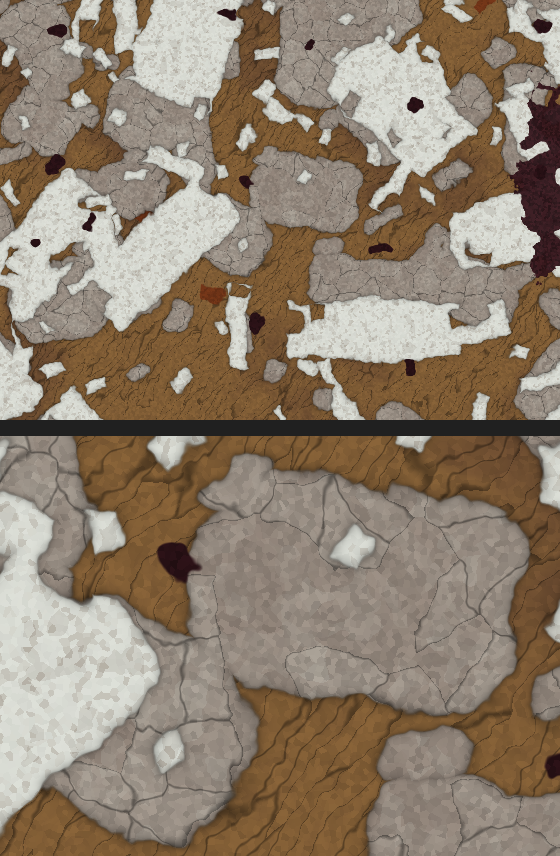
Top, the full canvas; bottom, a detail of the centre.
This texture is drawn by a WebGL 1 fragment shader. Its source:

```glsl
precision highp float;
uniform vec2 u_resolution;

const vec3 BROWN = vec3(0.51, 0.37, 0.21);
const vec3 DARK_BROWN = vec3(0.39, 0.27, 0.18);
const vec3 GREY = vec3(0.55, 0.50, 0.46);
const vec3 PALE_GREY = vec3(0.68, 0.66, 0.62);
const vec3 WHITE = vec3(0.86, 0.87, 0.84);
const vec3 RUST = vec3(0.43, 0.20, 0.09);
const vec3 OPAQUE = vec3(0.17, 0.07, 0.09);
const float EDGE_SOFTNESS = 0.0015;
const float OUTLINE_WIDTH = 0.003;
const float WOBBLE = 0.012;
const float NOTCH_DEPTH = 0.04;
const float CLEAVAGE_ANGLE = 0.9;
const vec2 CLEAVAGE_SCALE = vec2(9.0, 65.0);
const float FRACTURE_SCALE = 20.0;
const float SPECKLE_SCALE = 190.0;
const float MOTTLE_SCALE = 75.0;
const vec2 MASS_RADII = vec2(0.10, 0.22);

vec2 hash2(vec2 c) {
  vec3 h = fract(c.xyx * vec3(0.1031, 0.1030, 0.0973));
  h += dot(h, h.yzx + 33.33);
  return fract((h.xx + h.yz) * h.zy);
}

mat2 rotation(float a) {
  return mat2(cos(a), -sin(a), sin(a), cos(a));
}

// Layered sines, roughly -1 to 1
float waves(vec2 p) {
  float sum = 0.0;
  float amplitude = 0.55;
  for (int i = 0; i < 5; i++) {
    sum += amplitude * sin(p.x + 1.6 * sin(p.y * 0.8 + 1.3));
    p = mat2(1.6, 1.2, -1.2, 1.6) * p + 2.7;
    amplitude *= 0.58;
  }
  return sum;
}

// Cellular noise: nearest distance, gap to the second, cell value
vec3 cells(vec2 p) {
  vec2 base = floor(p);
  vec3 found = vec3(4.0, 4.0, 0.0);
  for (int j = -1; j <= 1; j++) {
    for (int i = -1; i <= 1; i++) {
      vec2 c = base + vec2(float(i), float(j));
      vec2 h = hash2(c);
      float d = length(c + h - p);
      if (d < found.x) found = vec3(d, found.x, fract(h.x * 7.0 + h.y * 5.0));
      else found.y = min(found.y, d);
    }
  }
  return vec3(found.x, found.y - found.x, found.z);
}

// Distance to scattered, turned, rounded boxes; denser toward the top
float grains(vec2 p, float size, float density, vec2 extent, float roundness, float seed) {
  p = p / size + seed;
  vec2 base = floor(p);
  float nearest = 1.0;
  for (int j = -1; j <= 1; j++) {
    for (int i = -1; i <= 1; i++) {
      vec2 c = base + vec2(float(i), float(j));
      vec2 place = hash2(c);
      vec2 form = hash2(c + 57.0);
      vec2 centre = c + 0.2 + 0.6 * place;
      float height = (centre.y - seed) * size;
      float pick = fract(dot(c, vec2(0.7549, 0.5698)) + 0.25 * form.y);
      if (pick < density * (0.6 + 0.8 * height)) {
        vec2 q = rotation(form.x * 3.1416) * (p - centre);
        vec2 halfSize = extent * (0.65 + 0.7 * vec2(form.y, place.x));
        float corner = roundness * min(halfSize.x, halfSize.y);
        vec2 d = abs(q) - halfSize + corner;
        float box = length(max(d, 0.0)) + min(max(d.x, d.y), 0.0) - corner;
        nearest = min(nearest, box);
      }
    }
  }
  return nearest * size;
}

float cover(float d) {
  float w = max(EDGE_SOFTNESS, 0.7 / u_resolution.y);
  return 1.0 - smoothstep(-w, w, d);
}

float outline(float d) {
  return exp(-abs(d) / OUTLINE_WIDTH);
}

void main() {
  vec2 p = gl_FragCoord.xy / u_resolution.y;
  float aspect = u_resolution.x / u_resolution.y;
  vec2 q = p + WOBBLE * vec2(waves(p * 25.0), waves(p.yx * 25.0 + 9.0));
  vec3 speckle = cells(p * SPECKLE_SCALE);
  vec3 mottle = cells(q * MOTTLE_SCALE);
  float grit = speckle.z - 0.5;

  // Brown ground with cleavage and rust patches
  vec3 cleavage = cells(rotation(CLEAVAGE_ANGLE) * q * CLEAVAGE_SCALE);
  float streak = (1.0 - smoothstep(0.0, 0.16, cleavage.y)) * step(0.4, cleavage.z);
  float shade = smoothstep(-0.1, 0.9, waves(q * 9.0)) * 0.7;
  vec3 color = mix(BROWN, DARK_BROWN, shade + 0.3 * mottle.z * mottle.x);
  color *= 1.0 - 0.33 * streak + 0.14 * grit;
  float rust = grains(q, 0.22, 0.12, vec2(0.2, 0.09), 0.3, 83.0);
  color = mix(color, RUST * (1.0 + 0.2 * grit), cover(rust));

  // Grey fractured crystals
  float grey = grains(q, 0.20, 0.46, vec2(0.52, 0.36), 0.7, 11.0);
  grey = min(grey, grains(q, 0.075, 0.20, vec2(0.45, 0.32), 0.7, 29.0));
  vec3 crack = cells(q * FRACTURE_SCALE);
  float fracture = (1.0 - smoothstep(0.0, 0.06, crack.y)) * step(0.35, crack.z);
  vec3 greyTone = mix(GREY, PALE_GREY, 0.35 * crack.z + 0.35 * mottle.z * mottle.z);
  greyTone *= 1.0 - 0.35 * fracture + 0.16 * grit;
  color = mix(color, greyTone, cover(grey));
  color *= 1.0 - 0.35 * outline(grey);

  // White plates and laths with notched rims
  float white = grains(q, 0.27, 0.33, vec2(0.58, 0.33), 0.12, 5.0);
  white = min(white, grains(q, 0.13, 0.16, vec2(0.62, 0.22), 0.1, 41.0));
  float notch = grains(q, 0.09, 0.3, vec2(0.35, 0.25), 0.2, 67.0);
  white = max(white, min(-notch, white + NOTCH_DEPTH));
  white = min(white, grains(q, 0.05, 0.10, vec2(0.42, 0.24), 0.3, 19.0));
  float dust = smoothstep(0.62, 1.0, speckle.z) * 0.65 + 0.3 * step(0.8, mottle.z);
  vec3 whiteTone = mix(WHITE, PALE_GREY, dust) * (1.0 + 0.07 * grit);
  color = mix(color, whiteTone, cover(white));
  color *= 1.0 - 0.3 * outline(white);

  // Dark mass at the right rim, holding pale chips
  vec2 massOffset = (p - vec2(aspect, 0.58)) / MASS_RADII;
  float mass = (length(massOffset) - 1.0) * MASS_RADII.x + 0.035 * waves(p * 28.0);
  float chips = grains(q, 0.06, 0.3, vec2(0.45, 0.3), 0.3, 97.0);
  mass = max(mass, -chips);
  color = mix(color, OPAQUE * (1.1 + 0.6 * grit), cover(mass) * 0.95);

  // Small opaque grains
  float opaque = grains(q, 0.17, 0.28, vec2(0.10, 0.07), 0.8, 31.0);
  color = mix(color, OPAQUE * (0.9 + 0.3 * grit), cover(opaque));

  gl_FragColor = vec4(color, 1.0);
}
```
